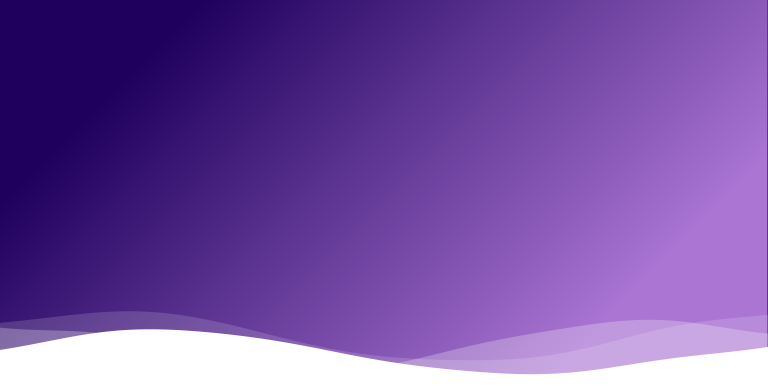
This background is drawn by a Shadertoy shader. Its source:

```glsl
const float TAU = 6.2831853;

// Diagonal gradient, measured in canvas heights from the top left
const vec3 INDIGO = vec3(0.12, 0.0, 0.365);
const vec3 LILAC = vec3(0.67, 0.46, 0.83);
const float RAMP_START = 0.517;
const float RAMP_END = 2.40;

// Waves: x = level, y = rise across the canvas, in canvas heights
const vec2 BACK_BASE = vec2(0.1258, 0.0207);
const vec4 BACK_COS = vec4(0.0516, -0.0052, -0.0031, -0.0012);
const vec3 BACK_SIN = vec3(0.0439, -0.0018, -0.0045);
const float BACK_OPACITY = 0.15;

const vec2 MIDDLE_BASE = vec2(0.1243, -0.0155);
const vec4 MIDDLE_COS = vec4(0.0499, -0.0110, -0.0048, -0.0028);
const vec3 MIDDLE_SIN = vec3(-0.0388, 0.0071, -0.0014);
const float MIDDLE_OPACITY = 0.25;

const vec2 FRONT_BASE = vec2(0.0881, 0.0078);
const vec4 FRONT_COS = vec4(0.0188, -0.0041, -0.0027, -0.0020);
const vec3 FRONT_SIN = vec3(0.0537, -0.0014, -0.0012);

// Thin dark rim on the right side
const vec3 RIM_COLOR = vec3(0.36, 0.20, 0.60);
const float RIM_WIDTH = 0.0013;

// Crest height built from layered sines
float crest(float x, vec2 base, vec4 cosines, vec3 sines) {
    vec4 phase = TAU * x * vec4(1.0, 2.0, 3.0, 4.0);
    return base.x + base.y * x + dot(cosines, cos(phase)) + dot(sines, sin(phase.xyz));
}

// Antialiased coverage below a crest
float below(float y, float height) {
    return clamp((height - y) * iResolution.y + 0.5, 0.0, 1.0);
}

void mainImage(out vec4 fragColor, in vec2 fragCoord) {
    vec2 uv = fragCoord / iResolution.xy;
    float aspect = iResolution.x / iResolution.y;

    // Background
    float diagonal = uv.x * aspect + 1.0 - uv.y;
    float ramp = clamp((diagonal - RAMP_START) / (RAMP_END - RAMP_START), 0.0, 1.0);
    vec3 color = mix(INDIGO, LILAC, ramp);

    // Rim
    float rim = clamp((uv.x - 1.0 + RIM_WIDTH) * iResolution.x + 0.5, 0.0, 1.0);
    color = mix(color, RIM_COLOR, rim);

    // Translucent waves, then the solid one
    float back = below(uv.y, crest(uv.x, BACK_BASE, BACK_COS, BACK_SIN));
    float middle = below(uv.y, crest(uv.x, MIDDLE_BASE, MIDDLE_COS, MIDDLE_SIN));
    float front = below(uv.y, crest(uv.x, FRONT_BASE, FRONT_COS, FRONT_SIN));
    color = mix(color, vec3(1.0), back * BACK_OPACITY);
    color = mix(color, vec3(1.0), middle * MIDDLE_OPACITY);
    color = mix(color, vec3(1.0), front);

    fragColor = vec4(color, 1.0);
}
```
